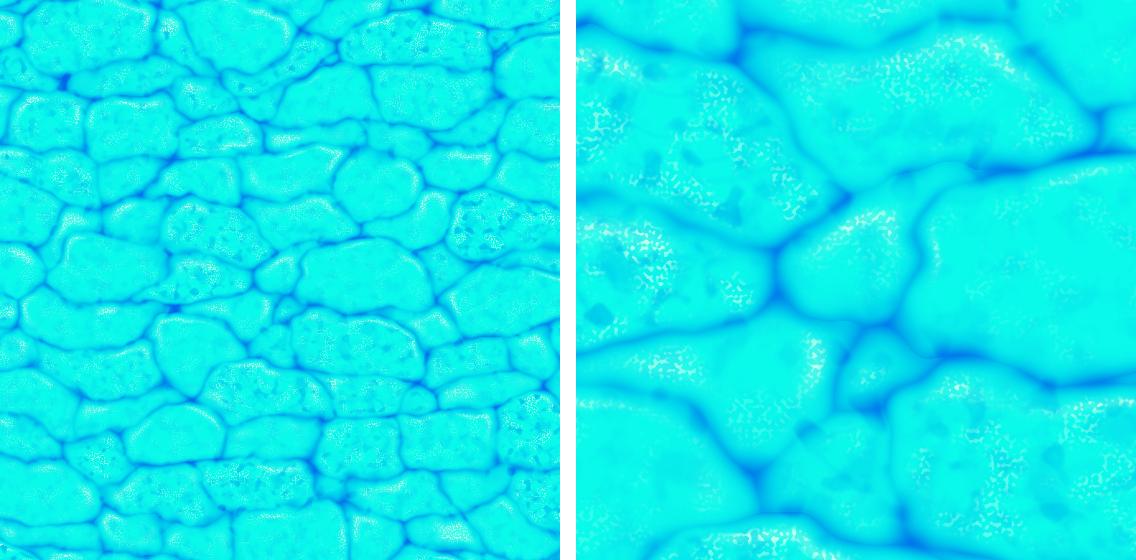
Left: the whole. Right: its middle third, enlarged.
A Shadertoy shader for this texture map:

```glsl
// Dry stone wall relief in cyan and blue: flat rounded stones with deep joints.
// A boxy weighted Voronoi diagram on a wide grid, bent by noise, gives the stones;
// soft joint distances shade the gaps, and noise adds pits, rims and grain.

const vec2 GRID = vec2(6.6, 12.4);      // stones across and up the canvas
const float ROUNDING = 0.0058;          // corner softness, canvas units
const float JOINT_WIDTH = 0.0040;
const vec3 JOINT_DEEP = vec3(0.0, 0.38, 0.92);
const vec3 STONE_FACE = vec3(0.035, 0.98, 0.92);
const vec3 STONE_CREST = vec3(0.75, 1.0, 0.92);

vec3 hash3(vec2 cell) {
    vec3 q = fract(cell.xyx * vec3(0.1031, 0.1030, 0.0973));
    q += dot(q, q.yxz + 33.33);
    return fract((q.xxy + q.yzz) * q.zyx);
}

float slopeAt(vec2 corner, vec2 offset) {
    return dot(hash3(corner).xy * 2.0 - 1.0, offset);
}

// Gradient noise around 0.5
float noise(vec2 p) {
    vec2 i = floor(p), f = fract(p), e = vec2(1, 0);
    vec2 s = f * f * f * (f * (f * 6.0 - 15.0) + 10.0);
    float low = mix(slopeAt(i, f), slopeAt(i + e, f - e), s.x);
    float high = mix(slopeAt(i + e.yx, f - e.yx), slopeAt(i + 1.0, f - 1.0), s.x);
    return 0.5 + 0.85 * mix(low, high, s.y);
}

float fbm(vec2 p) {
    float sum = 0.0, amp = 0.53;
    for (int i = 0; i < 4; i++) {
        sum += amp * noise(p);
        p = mat2(1.6, 1.2, -1.2, 1.6) * p + 7.3;
        amp *= 0.5;
    }
    return sum;
}

vec2 bend(vec2 p, float freq, float amount) {
    return amount * (vec2(noise(p * freq + 3.1), noise(p * freq + 41.7)) - 0.5);
}

// Stone centre in grid units, and its size weight; odd rows are shifted.
vec3 stoneSite(vec2 cell) {
    vec3 h = hash3(cell + 19.0);
    vec2 centre = cell + 0.5 + (h.xy - 0.5) * vec2(0.9, 0.65);
    centre.x += 0.5 * mod(cell.y, 2.0) - 0.25;
    return vec3(centre, 0.62 * h.z);
}

// Cubic reach of a stone: its level lines are rounded boxes.
float reach(vec2 p, vec3 site) {
    vec2 d = abs(p - site.xy);
    return dot(d * d, d) - site.z;
}

vec2 reachSlope(vec2 p, vec3 site) {
    vec2 d = p - site.xy;
    return 3.0 * d * abs(d) * GRID;
}

// Finds the stone at p and returns its rounded distance to the joint.
float stoneEdge(vec2 p, out vec2 owner, out vec3 ownerSite) {
    vec2 base = floor(p);
    float best = 1e5;
    for (int y = -2; y <= 2; y++)
    for (int x = -2; x <= 2; x++) {
        vec2 cell = base + vec2(x, y);
        vec3 site = stoneSite(cell);
        float value = reach(p, site);
        if (value < best) { best = value; owner = cell; ownerSite = site; }
    }
    float sum = 1e-6;
    for (int y = -2; y <= 2; y++)
    for (int x = -2; x <= 2; x++) {
        vec2 cell = base + vec2(x, y);
        if (cell == owner) continue;
        vec3 site = stoneSite(cell);
        float slope = length(reachSlope(p, site) - reachSlope(p, ownerSite));
        float d = (reach(p, site) - best) / max(slope, 0.5);
        sum += exp(-(sqrt(d * d + 2e-6) - 0.0014) / ROUNDING);
    }
    return -ROUNDING * log(sum);
}

// Joint darkness: strong at crossings and in spots, fading along the gaps.
float jointDepth(vec2 uv, float edge) {
    float fade = mix(0.35, 1.1, smoothstep(0.25, 0.7, noise(uv * 26.0 + 5.0)));
    float spot = smoothstep(0.6, 0.8, noise(uv * 48.0 + 15.0));
    return 1.0 - exp(-0.5 * (fade + 0.7 * spot) * exp(-edge / JOINT_WIDTH));
}

// Pale worn ridge just inside the joint, mostly on the upper side.
float rimLight(vec2 uv, float edge, float rise) {
    float offset = (edge - 0.012) / 0.0038;
    float worn = smoothstep(0.44, 0.7, noise(uv * 13.0 + 23.0));
    return exp(-offset * offset) * worn * smoothstep(-0.3, 0.2, rise);
}

void mainImage(out vec4 fragColor, in vec2 fragCoord) {
    vec2 uv = fragCoord / iResolution.xy;
    vec2 bent = uv + bend(uv, 4.0, 0.07) + bend(uv, 14.0, 0.026) + bend(uv, 40.0, 0.008);

    vec2 owner;
    vec3 site;
    vec2 p = bent * GRID;
    float edge = stoneEdge(p, owner, site);
    float rough = hash3(owner + 71.0).y;
    rough *= rough;
    float inside = smoothstep(0.002, 0.012, edge);

    // Soft hollows, small pits and thin creases on the stone face
    float hollow = smoothstep(0.45, 0.7, fbm(uv * 40.0));
    float pit = smoothstep(0.6, 0.8, noise(uv * 62.0 + 9.0));
    float crease = 1.0 - smoothstep(0.0, 0.07, abs(noise(uv * vec2(24.0, 34.0) + 80.0) - 0.5));
    float depth = jointDepth(uv, edge);
    depth += inside * (0.08 * hollow + rough * (0.08 * hollow + 0.26 * pit + 0.08 * crease));

    // Fine pale grain on rims and rough patches
    float grain = smoothstep(0.5, 0.68, noise(uv * 340.0));
    float patchy = smoothstep(0.47, 0.64, fbm(uv * 30.0 + 60.0));
    float crest = rimLight(uv, edge, p.y - site.y) * (0.35 + 0.65 * grain);
    crest += inside * patchy * grain * (0.2 + 0.6 * rough);
    crest *= 1.0 - smoothstep(0.06, 0.3, depth);

    vec3 color = mix(STONE_FACE, JOINT_DEEP, clamp(depth, 0.0, 1.0));
    color.r *= 1.0 - smoothstep(0.05, 0.25, depth);
    color = mix(color, STONE_CREST, clamp(crest, 0.0, 1.0));
    fragColor = vec4(color, 1.0);
}
```
